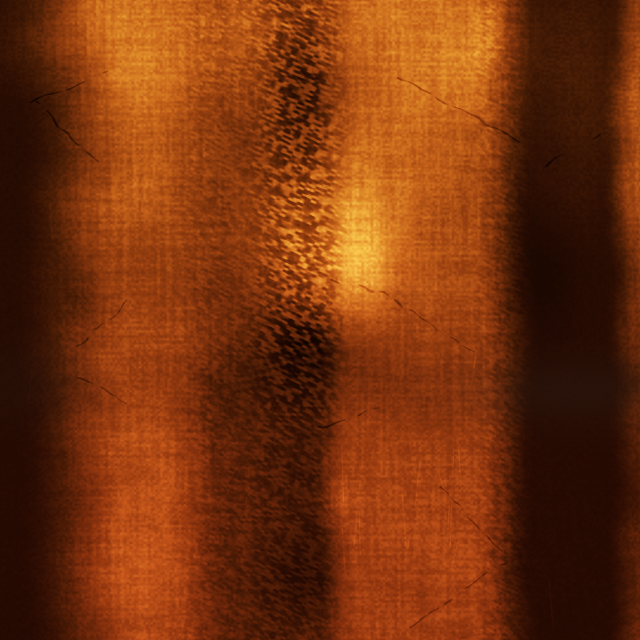
Give the GLSL for this texture, as a Shadertoy shader.

```glsl
#define GRAIN 0.75
#define SPECKLE 2.6
#define STREAK 0.5
#define CLOUD 1.5
#define WARP 0.035
#define CRACK_WIDTH 0.0009
#define CRACK_DEPTH 1.3
#define SCRATCH_COUNT 26
#define SCRATCH_GLOW 0.8

const vec3 RAMP[8] = vec3[8](
    vec3(.06, .015, .0), vec3(.17, .05, .01), vec3(.29, .11, .02), vec3(.45, .17, .04),
    vec3(.60, .24, .06), vec3(.77, .36, .10), vec3(.89, .54, .17), vec3(.98, .76, .30));

// Main fractures, each as start.xy, end.xy
const vec4 CRACKS[11] = vec4[11](
    vec4(.62, .88, .81, .78), vec4(.05, .84, .17, .89), vec4(.06, .84, .15, .75),
    vec4(.50, .57, .60, .54), vec4(.60, .54, .74, .45), vec4(.12, .46, .20, .53),
    vec4(.12, .41, .20, .37), vec4(.49, .33, .60, .365), vec4(.69, .24, .79, .13),
    vec4(.64, .02, .79, .12), vec4(.85, .74, .95, .80));

float hash(vec2 p) {
    return fract(sin(dot(p, vec2(127.1, 311.7))) * 43758.5453);
}

float noise(vec2 p) {
    vec2 i = floor(p), f = fract(p);
    f *= f * (3. - 2. * f);
    return mix(mix(hash(i), hash(i + vec2(1, 0)), f.x),
               mix(hash(i + vec2(0, 1)), hash(i + vec2(1, 1)), f.x), f.y);
}

float fbm(vec2 p) {
    float sum = 0., gain = .5;
    for (int i = 0; i < 5; i++) {
        sum += gain * noise(p);
        p = mat2(.8, .6, -.6, .8) * p * 2.03 + 7.3;
        gain *= .5;
    }
    return sum;
}

float blob(vec2 p, vec2 centre, vec2 radius) {
    vec2 d = (p - centre) / radius;
    return exp(-dot(d, d));
}

float plateau(float x, float a, float b, float c, float d) {
    return smoothstep(a, b, x) * (1. - smoothstep(c, d, x));
}

float segment(vec2 p, vec2 a, vec2 b) {
    vec2 d = b - a;
    return length(p - a - d * clamp(dot(p - a, d) / dot(d, d), 0., 1.));
}

// Broad light and shade, in steps of the colour ramp
float baseTone(vec2 p) {
    float lit = plateau(p.x, .02, .20, .74, .84);
    float well = plateau(p.x, .26, .36, .49, .55);
    float tone = .8 + 3.3 * lit;
    tone -= well * mix(1.7, .8, smoothstep(.25, .7, p.y));

    // Warm lights
    tone += 2.1 * blob(p, vec2(.55, .58), vec2(.065, .10));
    tone += 1.0 * blob(p, vec2(.57, .68), vec2(.10, .12));
    tone += 1.4 * blob(p, vec2(.62, .96), vec2(.19, .22));
    tone += 1.3 * blob(p, vec2(.22, .93), vec2(.08, .21));
    tone += 1.2 * blob(p, vec2(.36, .97), vec2(.08, .09));
    tone += .9 * blob(p, vec2(.46, .62), vec2(.09, .10));
    tone += 1.0 * blob(p, vec2(.78, .93), vec2(.06, .09));
    tone += 1.6 * blob(p, vec2(.09, .96), vec2(.09, .08));
    tone += .6 * blob(p, vec2(.22, .12), vec2(.07, .22));
    tone += .8 * blob(p, vec2(.92, .88), vec2(.07, .20));

    // Shadows in the central column and the dull middle band
    tone -= 2.0 * blob(p, vec2(.475, .86), vec2(.05, .11));
    tone -= 1.5 * blob(p, vec2(.48, .46), vec2(.07, .06));
    tone -= .7 * blob(p, vec2(.47, .20), vec2(.06, .20));
    tone -= .7 * blob(p, vec2(.47, .09), vec2(.07, .06));
    tone -= lit * .6 * blob(p, vec2(.35, .39), vec2(.40, .06));
    tone -= .4 * blob(p, vec2(.84, .58), vec2(.06, .10));

    // Worn right rim
    float rim = smoothstep(.945, 1., p.x);
    return tone + rim * mix(1.6, 3.2, smoothstep(.35, .75, p.y));
}

float cracks(vec2 p, float px) {
    vec2 q = p + .008 * (vec2(noise(p * 45.), noise(p * 45. + 31.)) - .5);
    float ink = 0.;
    for (int i = 0; i < 11; i++) {
        float d = segment(q, CRACKS[i].xy, CRACKS[i].zw);
        ink = max(ink, 1. - smoothstep(0., CRACK_WIDTH + px, d));
    }
    return ink * smoothstep(.2, .6, noise(p * 90.));
}

// Fine upright scratches, densest at the lower right
float scratches(vec2 p, float px) {
    float glow = 0.;
    for (int i = 0; i < SCRATCH_COUNT; i++) {
        float k = float(i);
        vec2 a = vec2(mix(.48, .74, hash(vec2(k, 1))), mix(.08, .28, hash(vec2(k, 2))));
        if (i % 4 == 0) a = vec2(hash(vec2(k, 3)), hash(vec2(k, 4)));
        vec2 b = a + vec2(.02 * (hash(vec2(k, 5)) - .5), .03 + .07 * hash(vec2(k, 6)));
        float line = 1. - smoothstep(0., .0005 + px, segment(p, a, b));
        glow = max(glow, line * (.3 + .7 * hash(vec2(k, 7))));
    }
    return glow * noise(p * 60.);
}

void mainImage(out vec4 fragColor, in vec2 fragCoord) {
    vec2 p = fragCoord / iResolution.xy;
    float px = 1. / iResolution.y;
    float cloud = fbm(p * vec2(7., 9.));
    float tone = baseTone(p + WARP * (vec2(cloud, fbm(p * 8. + 19.)) - .5));

    // Cloudy stain, woven streaks and fine grain
    tone += CLOUD * (cloud - .48) * smoothstep(.3, 3., tone);
    float weave = noise(p * vec2(18., 230.)) + noise(p * vec2(210., 14.)) - 1.;
    tone += STREAK * weave * smoothstep(.5, 4., tone);
    tone += GRAIN * (noise(p * 270.) - .5) * smoothstep(-.5, 3., tone);
    // Slanted flecks along the column borders
    vec2 slant = mat2(.9, .43, -.43, .9) * p + .01 * cloud;
    float fleck = smoothstep(.2, .85, noise(slant * vec2(120., 260.))) - .45;
    float crushed = plateau(p.x, .38, .46, .48, .56) * (.35 + .65 * smoothstep(.3, .5, p.y));
    crushed += .25 * (plateau(p.x, .26, .32, .40, .46) + plateau(p.x, .72, .77, .79, .84));
    tone += SPECKLE * fleck * crushed;
    tone += SCRATCH_GLOW * scratches(p, px) - CRACK_DEPTH * cracks(p, px);
    // Redder below, greyer across the dull band
    tone = clamp(tone, 0., 6.99);
    int stop = int(tone);
    vec3 col = mix(RAMP[stop], RAMP[stop + 1], fract(tone));
    col.g *= mix(.92, 1.06, smoothstep(.1, .8, p.y));
    float haze = blob(p, vec2(.9, .39), vec2(.14, .05)) + .5 * blob(p, vec2(.03, .4), vec2(.1, .06));
    fragColor = vec4(mix(col, vec3(.17, .11, .07), .45 * haze), 1.);
}
```
